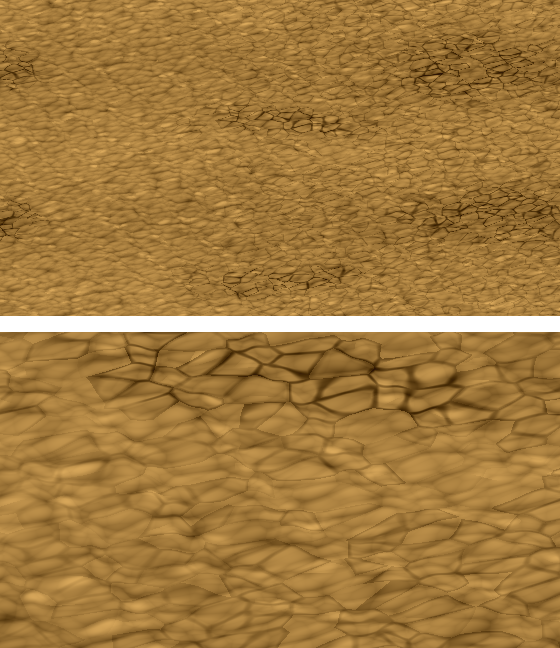
Top, the full canvas; bottom, a detail of the centre.
This texture is drawn by a Shadertoy shader. Its source:

```glsl
// Weathered golden bark: flat relief grains, pale flecks and patches of dark cracks.

const float TAU = 6.28318;
const float BAND_PERIOD = 0.48;
const vec3 UMBER = vec3(0.43, 0.30, 0.11);
const vec3 STRAW = vec3(0.77, 0.59, 0.31);

vec2 hash2(vec2 p) {
    vec3 q = fract(p.xyx * vec3(0.1031, 0.1030, 0.0973));
    q += dot(q, q.yzx + 33.33);
    return fract((q.xx + q.yz) * q.zy);
}

// Cellular noise: nearest distance, second distance, random id of nearest cell
vec3 cellular(vec2 p) {
    vec2 cell = floor(p);
    vec3 nearest = vec3(8.0, 8.0, 0.0);
    for (int y = -1; y <= 1; y++) {
        for (int x = -1; x <= 1; x++) {
            vec2 id = cell + vec2(x, y);
            float d = length(id + hash2(id + 80.0) - p);
            if (d < nearest.x) {
                nearest = vec3(d, nearest.x, hash2(id + 191.0).x);
            } else {
                nearest.y = min(nearest.y, d);
            }
        }
    }
    return nearest;
}

// Rounded grain height, centred on zero
float grain(vec2 p, vec2 size) {
    float d = cellular(p / size).x;
    return 0.28 - min(d * d, 1.0);
}

// Layered sines that bend the grain
vec2 bend(vec2 p) {
    float slow = sin(p.x * 9.0 + 2.0 * sin(p.y * 7.0));
    float quick = sin(p.x * 43.0 + p.y * 61.0 + 2.0 * slow);
    float ripple = sin(p.x * 97.0 - p.y * 83.0 + 2.0 * quick);
    return vec2(0.006 * quick, 0.005 * slow + 0.0022 * quick + 0.0012 * ripple);
}

// Soft elliptical patch repeated up the canvas
float patchMask(vec2 p, vec2 centre, vec2 radius) {
    vec2 d = p - centre;
    d.y = (fract(d.y / BAND_PERIOD + 0.5) - 0.5) * BAND_PERIOD;
    return 1.0 - smoothstep(0.35, 1.25, length(d / radius));
}

// Thin broken lines along cell borders
float cracks(vec2 p, vec2 size, float width) {
    vec3 c = cellular(p / size);
    float line = 1.0 - smoothstep(0.02, width, c.y - c.x);
    return line * smoothstep(0.1, 0.6, c.z);
}

// Occasional pale grains
float flecks(vec2 p, vec2 size) {
    vec3 c = cellular(p / size);
    return smoothstep(0.72, 0.9, c.z) * (1.0 - smoothstep(0.1, 0.6, c.x));
}

void mainImage(out vec4 fragColor, in vec2 fragCoord) {
    vec2 p = fragCoord / iResolution.y;

    // Grain rises gently to the right
    vec2 q = p + bend(p);
    q.y -= 0.09 * p.x;

    // Broad weathering
    vec2 w = p + 5.0 * bend(p * 0.7 + 3.0);
    float worn = patchMask(w, vec2(1.53, 0.78), vec2(0.40, 0.13));
    worn = max(worn, patchMask(w, vec2(0.90, 0.605), vec2(0.36, 0.06)));
    worn = max(worn, patchMask(w, vec2(0.0, 0.80), vec2(0.14, 0.08)));
    float cracked = max(worn, 0.4 * smoothstep(0.45, 1.0, w.x));
    float band = cos(TAU * (w.y - 0.54) / BAND_PERIOD);
    float blotch = grain(q + 4.0, vec2(0.16, 0.04));

    // Relief lit from above
    vec2 coarseSize = vec2(0.038, 0.0135);
    vec2 fineSize = vec2(0.023, 0.0105);
    vec2 toLight = vec2(-0.001, 0.004);
    float coarse = grain(q, coarseSize);
    float fine = grain(q + 7.0, fineSize);
    float relief = coarse - grain(q + toLight, coarseSize);

    float tone = 0.57 + 0.48 * coarse + 0.42 * fine + 0.42 * relief;
    tone += 0.07 * band + 0.16 * blotch - 0.17 * worn;
    tone += 0.36 * flecks(q + 11.0, vec2(0.042, 0.013));
    tone -= (0.08 + 0.72 * cracked) * cracks(q + 17.0, vec2(0.046, 0.019), 0.22);

    vec3 colour = mix(UMBER, STRAW, clamp(tone, -0.75, 1.4));
    fragColor = vec4(max(colour, 0.02), 1.0);
}
```
